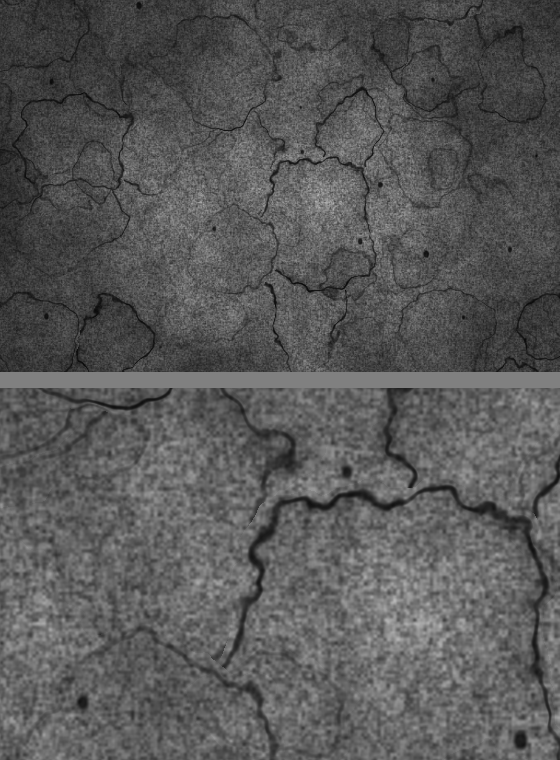
Top: the whole. Bottom: its middle third, enlarged.
Give the GLSL for this texture, as a Shadertoy shader.

```glsl
float hash(vec2 p) {
    vec3 q = fract(p.xyx * 0.1031);
    q += dot(q, q.yzx + 33.33);
    return fract((q.x + q.y) * q.z);
}

float noise(vec2 p) {
    vec2 cell = floor(p), f = fract(p);
    f = f * f * (3.0 - 2.0 * f);
    return mix(mix(hash(cell), hash(cell + vec2(1, 0)), f.x),
               mix(hash(cell + vec2(0, 1)), hash(cell + 1.0), f.x), f.y);
}

float fbm(vec2 p) {
    float sum = 0.0, amp = 0.5;
    for (int i = 0; i < 5; i++) {
        sum += amp * noise(p);
        p = mat2(1.6, 1.2, -1.2, 1.6) * p + 17.3;
        amp *= 0.5;
    }
    return sum;
}

// Overlapping stains: x = outline ink, y = tone of the topmost stain
vec2 stains(vec2 p, float size, float density, float seed) {
    vec2 home = floor(p / size);
    vec2 result = vec2(0.0);
    float top = -1.0;
    for (int y = -1; y <= 1; y++)
    for (int x = -1; x <= 1; x++) {
        vec2 id = home + vec2(x, y) + seed;
        float order = hash(id + 5.7);
        if (hash(id + 91.3) > density || order < top) continue;
        vec2 jitter = 0.2 + 0.6 * vec2(hash(id + 13.1), hash(id + 47.9));
        vec2 v = p - (id - seed + jitter) * size;
        float stretch = mix(0.78, 1.25, hash(id + 71.7));
        float radius = size * mix(0.32, 0.66, hash(id + 29.3));
        float d = length(v * vec2(stretch, 1.0 / stretch)) - radius;
        if (d > 0.012) continue;
        top = order;
        float core = smoothstep(0.0055, 0.001, abs(d));
        float halo = exp(-abs(d) / (d < 0.0 ? 0.013 : 0.005));
        float strength = mix(0.45, 1.0, hash(id + 3.3));
        result = vec2((0.65 * core + 0.35 * halo) * strength, hash(id + 61.1) - 0.5);
    }
    return result;
}

// Sparse round dark flecks
float flecks(vec2 p) {
    vec2 id = floor(p / 0.22);
    vec2 centre = (id + 0.2 + 0.6 * vec2(hash(id + 8.2), hash(id + 36.4))) * 0.22;
    float radius = mix(0.003, 0.009, hash(id + 55.5));
    float d = length((p - centre) * vec2(1.2, 0.9)) - radius;
    return step(hash(id + 77.1), 0.35) * smoothstep(0.003, -0.003, d);
}

// Woven grain from crossed threads and fine speckle
float weave(vec2 p) {
    float threads = noise(p * vec2(110, 290)) + noise(p * vec2(290, 110) + 40.0);
    float speckle = noise(p * 240.0 + 80.0) + noise(p * 340.0 + 150.0);
    return 0.4 * threads + 0.6 * speckle - 1.0;
}

void mainImage(out vec4 fragColor, in vec2 fragCoord) {
    vec2 p = fragCoord / iResolution.y;

    // Ragged coordinates for the stain edges
    vec2 wander = vec2(fbm(p * 7.0), fbm(p * 7.0 + 60.0)) - 0.5;
    vec2 ragged = vec2(noise(p * 48.0), noise(p * 48.0 + 30.0)) - 0.5;
    vec2 q = p + 0.17 * wander + 0.014 * ragged;

    vec2 large = stains(q, 0.25, 0.85, 20.0);
    vec2 small = stains(q + 0.07, 0.13, 0.25, 140.0);

    // Light pool falling off to the corners
    vec2 away = (p - vec2(0.85, 0.45)) / vec2(0.62, 0.52);
    float grey = 0.18 + 0.27 * exp(-dot(away, away));

    // Cloudy tone and cloth
    grey *= 1.0 + 0.16 * large.y + 0.1 * small.y;
    grey *= 1.0 + 0.7 * (fbm(p * 6.0 + 9.0) - 0.48) + 0.35 * (fbm(p * 26.0) - 0.48);
    grey *= 1.0 + 0.62 * weave(p);

    // Outlines fade in and out along their length
    float fade = mix(0.4, 1.0, smoothstep(0.3, 0.65, noise(p * 6.0 + 3.0)));
    fade *= mix(0.65, 1.0, noise(p * 55.0));
    float ink = max(large.x, 0.6 * small.x) * fade;
    grey *= 1.0 - 0.92 * ink;
    grey *= 1.0 - 0.75 * flecks(p);

    fragColor = vec4(vec3(clamp(grey, 0.0, 1.0)), 1.0);
}
```
